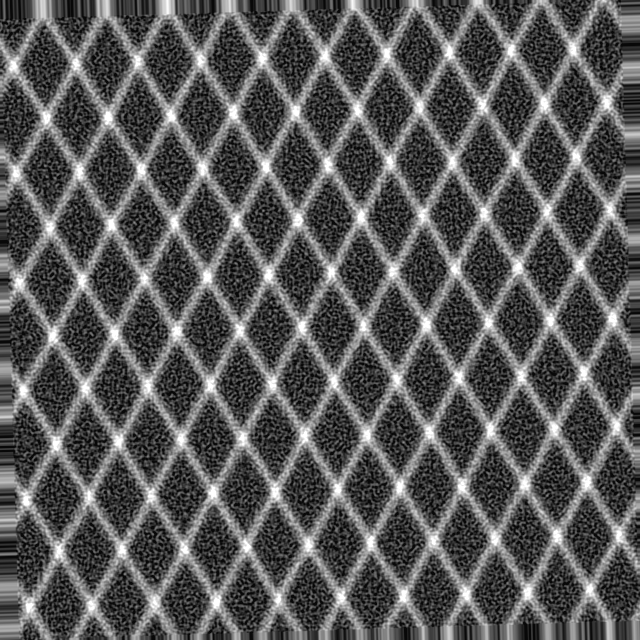
Reproduce this pattern procedurally as a WebGL 1 fragment shader.

```glsl
precision highp float;
// A grey diamond mesh: two families of soft crossing strands, slightly tilted,
// over a dark speckled ground. Strand brightness adds up at the crossings, and
// the tilted sheet is clamped at its borders, which streaks the outer edge.

uniform vec2 u_resolution;

const float TILT = 0.0305;                    // radians
const float BORDER = 0.014;                   // inset where streaks begin
const vec2 CELL = vec2(0.0973, 0.1693);       // diamond width and height
const vec2 CROSSING = vec2(-0.0288, -0.0118); // one crossing, from the centre
const float STRAND_SIGMA = 0.006;
const float STRAND_GAIN = 0.45;
const float GROUND = 0.185;
const float GRAIN_FREQUENCY = 205.0;

vec2 rotate(vec2 p, float angle) {
  float c = cos(angle);
  float s = sin(angle);
  return vec2(c * p.x + s * p.y, c * p.y - s * p.x);
}

// Pseudo-random unit gradient for a lattice point
vec2 latticeGradient(vec2 cell) {
  float angle = 6.28318 * fract(sin(dot(cell, vec2(127.1, 311.7))) * 43758.5);
  return vec2(cos(angle), sin(angle));
}

float gradientNoise(vec2 p) {
  vec2 i = floor(p);
  vec2 f = fract(p);
  vec2 u = f * f * f * (f * (f * 6.0 - 15.0) + 10.0);
  vec2 e = vec2(1.0, 0.0);
  float a = dot(latticeGradient(i), f);
  float b = dot(latticeGradient(i + e.xy), f - e.xy);
  float c = dot(latticeGradient(i + e.yx), f - e.yx);
  float d = dot(latticeGradient(i + e.xx), f - e.xx);
  return mix(mix(a, b, u.x), mix(c, d, u.x), u.y);
}

// Two offset layers hide the zeros at the lattice points
float grain(vec2 p, float frequency) {
  vec2 q = p * frequency;
  return gradientNoise(q) + gradientNoise(q + vec2(71.5, 38.5));
}

// Small smooth displacement that makes the strands uneven
vec2 wobble(vec2 p, float frequency, float amount) {
  vec2 q = p * frequency;
  return amount * vec2(gradientNoise(q + 17.3), gradientNoise(q + 53.8));
}

// Soft profile of parallel strands, one at each integer phase
float strand(float phase, float spacing, float sigma) {
  float d = abs(fract(phase + 0.5) - 0.5) * spacing / sigma;
  return exp(-0.5 * d * d);
}

// Sum of both diagonal strand families
float mesh(vec2 p, vec2 cell, float sigma) {
  vec2 g = p / cell;
  float spacing = 1.0 / length(1.0 / cell);
  return strand(g.x + g.y, spacing, sigma) + strand(g.x - g.y, spacing, sigma);
}

void main() {
  vec2 uv = gl_FragCoord.xy / u_resolution;

  // Tilted sheet with clamped borders
  float extent = 0.5 - BORDER;
  vec2 sheet = clamp(rotate(uv - 0.5, TILT), -extent, extent);

  // Mesh with slight wear along the strands
  vec2 p = sheet - CROSSING + wobble(sheet, 12.0, 0.003);
  float strands = mesh(p, CELL, STRAND_SIGMA);
  float wear = 1.0 + 0.12 * gradientNoise(sheet * 30.0 + 9.7);

  // Speckle, calmer on the bright strands
  float speckle = grain(sheet, GRAIN_FREQUENCY);
  float contrast = mix(0.36, 0.26, min(strands, 1.0));

  float grey = GROUND + STRAND_GAIN * strands * wear + contrast * speckle;
  gl_FragColor = vec4(vec3(clamp(grey, 0.03, 1.0)), 1.0);
}
```
